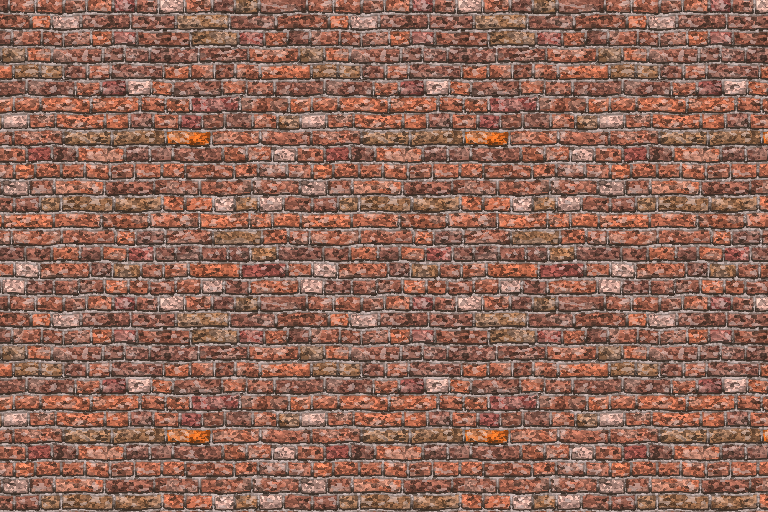
Write a Shadertoy shader that draws this texture.

```glsl
const float TAU = 6.28319;
const float TILE = 0.582;        // side of the repeating square, in canvas heights
const float BASELINE = 0.003;    // height of the lowest joint
const float ROWS = 18.0;         // courses per tile
const float HEADERS = 12.0;      // short bricks per tile width
const float JOINT = 0.08;        // half joint width, in courses
const float ROUNDING = 0.05;     // corner radius, in courses
const float ROUGHNESS = 0.07;    // raggedness of brick edges
const float JOINT_JITTER = 0.22; // sideways scatter of upright joints
const float GRIT = 0.72;         // contrast of the finest grain
const vec2 ACCENT = vec2(6.0, 4.0); // column and course of the vivid brick

const vec3 BROWN = vec3(0.47, 0.31, 0.27);
const vec3 ORANGE = vec3(0.69, 0.39, 0.28);
const vec3 OLIVE = vec3(0.54, 0.40, 0.28);
const vec3 CRIMSON = vec3(0.56, 0.30, 0.28);
const vec3 PALE = vec3(0.73, 0.57, 0.52);
const vec3 VIVID = vec3(0.80, 0.40, 0.16);
const vec3 DUST = vec3(0.58, 0.49, 0.45);
const vec3 MORTAR_DARK = vec3(0.54, 0.47, 0.44);
const vec3 MORTAR_LIGHT = vec3(0.81, 0.73, 0.71);
const vec3 SOOT = vec3(0.20, 0.16, 0.13);

float hash(vec2 p) {
    vec3 q = fract(p.xyx * vec3(0.1031, 0.1030, 0.0973));
    q += dot(q, q.yzx + 33.33);
    return fract((q.x + q.y) * q.z);
}

// Tileable cellular noise: distance to the nearest point, and its random value
vec2 cellular(vec2 p, vec2 period) {
    p *= period;
    vec2 nearest = vec2(9.0, 0.0);
    for (int y = -1; y <= 1; y++)
    for (int x = -1; x <= 1; x++) {
        vec2 cell = floor(p) + vec2(x, y);
        vec2 id = mod(cell, period);
        vec2 point = cell + vec2(hash(id), hash(id + 37.0));
        float dist = distance(p, point);
        if (dist < nearest.x) nearest = vec2(dist, hash(id + 91.0));
    }
    return nearest;
}

// Position of an upright joint, in header widths
float jointAt(float column, float row) {
    return column + JOINT_JITTER * hash(vec2(mod(column, HEADERS), row + 50.0));
}

float roundedBox(vec2 p, vec2 extent, float radius) {
    vec2 q = abs(p) - extent + radius;
    return length(max(q, 0.0)) + min(max(q.x, q.y), 0.0) - radius;
}

vec3 brickColor(vec2 id, bool isHeader) {
    float tone = hash(id + 11.0), kind = hash(id + 23.0);
    vec3 color = mix(BROWN, ORANGE, tone);
    if (kind < 0.08 || (id.y == ACCENT.y && kind < 0.55)) color = mix(color, OLIVE, 0.75);
    else if (kind < 0.17) color = mix(color, CRIMSON, 0.8);
    else if (isHeader && kind > 0.88) color = PALE;
    if (id == ACCENT) color = VIVID;
    return color * mix(0.92, 1.08, hash(id + 71.0));
}

void mainImage(out vec4 fragColor, in vec2 fragCoord) {
    vec2 tile = (fragCoord / iResolution.y - vec2(0.0, BASELINE)) / TILE;
    float pixel = ROWS / (TILE * iResolution.y);

    // Surface noise, from broad stains to fine grit
    vec2 stain = cellular(tile, vec2(22.0, 40.0));
    vec2 chip = cellular(tile, vec2(58.0, 96.0));
    vec2 grit = cellular(tile, vec2(116.0, 150.0));

    // Courses with a slight sag
    float sag = 0.035 * sin(TAU * (3.0 * tile.x + tile.y))
              + 0.025 * sin(TAU * (7.0 * tile.x - 2.0 * tile.y));
    float course = tile.y * ROWS + sag;
    float row = mod(floor(course), ROWS);

    // Short bricks, joined at random into long ones
    float shift = mix(0.45, -0.05, mod(row, 2.0)) + 0.2 * (hash(vec2(row, 7.0)) - 0.5);
    float along = tile.x * HEADERS - shift;
    float column = floor(along);
    if (along < jointAt(column, row)) column -= 1.0;
    float parity = mod(floor(row * 0.5), 2.0);
    float pairStart = column - mod(column - parity, 2.0);
    vec2 pairId = vec2(mod(pairStart, HEADERS), row);
    float longShare = mix(0.25, 0.75, hash(vec2(row, 19.0)));
    bool isHeader = hash(pairId + 5.0) > longShare && pairId != ACCENT;
    float start = isHeader ? column : pairStart;
    vec2 id = vec2(mod(start, HEADERS), row);
    float left = jointAt(start, row);
    float right = jointAt(start + (isHeader ? 1.0 : 2.0), row);

    // Brick outline, in course heights
    float aspect = ROWS / HEADERS;
    vec2 local = vec2((along - 0.5 * (left + right)) * aspect, fract(course) - 0.5);
    vec2 extent = vec2(0.5 * (right - left) * aspect, 0.5) - JOINT;
    extent.y -= 0.04 * hash(id + 3.0);
    float edge = roundedBox(local, extent, ROUNDING)
               + ROUGHNESS * (chip.y - 0.5) + 0.04 * (grit.y - 0.5);
    float brickMask = smoothstep(0.6 * pixel, -0.6 * pixel, edge);

    // Worn brick face: dusty stains, pale scrapes, sooty specks
    vec3 brick = brickColor(id, isHeader);
    brick = mix(brick, DUST, 0.5 * smoothstep(0.5, 1.0, stain.y));
    brick *= 0.87 + 0.12 * stain.y + 0.26 * chip.y + GRIT * (grit.y - 0.5);
    brick = mix(brick, MORTAR_LIGHT, 0.5 * smoothstep(0.84, 0.92, chip.y));
    brick = mix(brick, SOOT, 0.55 * smoothstep(0.13, 0.05, chip.y));
    brick *= 1.0 + 0.25 * local.y;

    // Gritty mortar, with a thin shadow line below and beside each brick
    vec3 mortar = mix(MORTAR_DARK, MORTAR_LIGHT, 0.25 * stain.y + 0.85 * grit.y);
    mortar = mix(mortar, SOOT, 0.6 * smoothstep(0.16, 0.06, chip.y));
    float rim = smoothstep(0.08, 0.02, abs(edge - 0.02));
    float below = smoothstep(0.1, -0.3, local.y);
    float shade = rim * mix(0.3, 0.9, below) * smoothstep(0.05, 0.5, chip.y + 0.4 * below);

    vec3 color = mix(mortar, brick, brickMask);
    fragColor = vec4(clamp(mix(color, SOOT, shade), 0.0, 1.0), 1.0);
}
```
